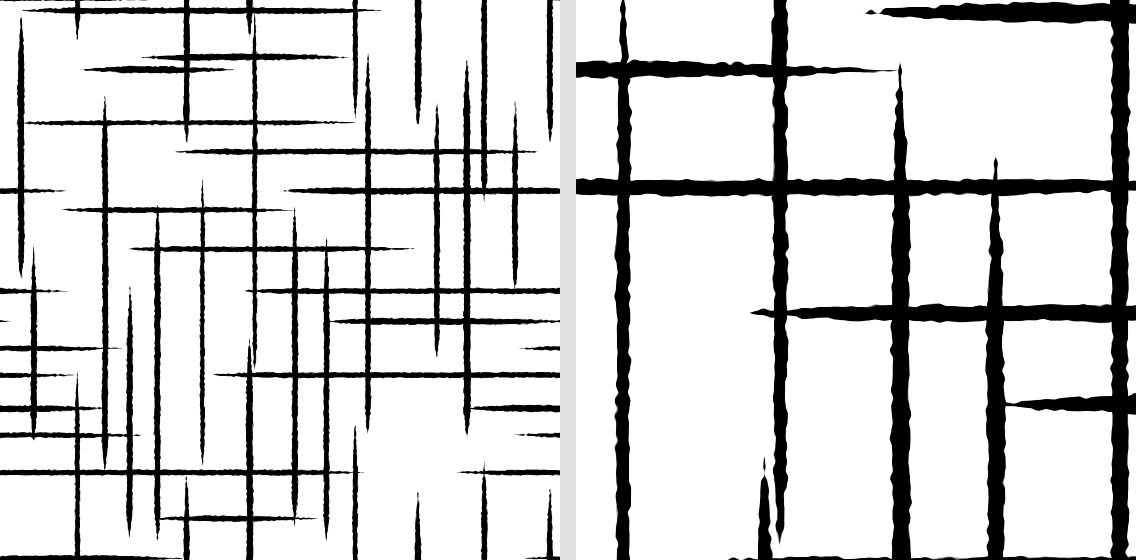
Left, the full canvas; right, a detail of the centre.
This pattern is drawn by a Shadertoy shader. Its source:

```glsl
float hash(vec2 p) {
    vec3 q = fract(p.xyx * 0.1031);
    q += dot(q, q.yzx + 33.33);
    return fract((q.x + q.y) * q.z);
}

float noise(vec2 p) {
    vec2 cell = floor(p), f = fract(p);
    f = f * f * (3.0 - 2.0 * f);
    return mix(mix(hash(cell), hash(cell + vec2(1, 0)), f.x),
               mix(hash(cell + vec2(0, 1)), hash(cell + vec2(1, 1)), f.x), f.y);
}

// Parallel brush strokes running along p.x, one in each of 'count' lanes
float strokes(vec2 p, float count, vec2 lengthRange, vec2 taper, float seed, float pixel) {
    float ink = 0.0;
    for (float i = 0.0; i < count; i++) {
        vec2 id = vec2(i * 7.0 + 3.0, seed);
        float centre = (i + hash(id)) / count;
        float len = mix(lengthRange.x, lengthRange.y, hash(id + 17.3));
        float along = fract(p.x - hash(id + 41.7));
        float across = fract(p.y - centre + 0.5) - 0.5;
        if (along > len || abs(across) > 0.02) continue;

        // Slight drift of the hand
        across += 0.0012 * (noise(vec2(along * 14.0, i + seed)) - 0.5);

        // Pointed ends
        float tip = min(1.0, along / taper.x) * min(1.0, (len - along) / taper.y);
        float halfWidth = mix(-0.0012, mix(0.0039, 0.0060, hash(id + 63.1)), pow(tip, 0.55));

        // Ragged ink edge, coarse and fine
        vec2 grain = vec2(along, across) + id * 0.37;
        halfWidth += 0.0022 * (noise(grain * 210.0) - 0.5);
        halfWidth += 0.0012 * (noise(grain * vec2(60.0, 400.0)) - 0.5);

        ink = max(ink, smoothstep(-0.65, 0.65, (halfWidth - abs(across)) / pixel));
    }
    return ink;
}

void mainImage(out vec4 fragColor, in vec2 fragCoord) {
    float pixel = 1.0 / iResolution.y;
    vec2 uv = fragCoord * pixel;
    float horizontal = strokes(uv, 17.0, vec2(0.28, 0.94), vec2(0.09, 0.13), 5.0, pixel);
    float vertical = strokes(uv.yx, 20.0, vec2(0.32, 0.70), vec2(0.05, 0.10), 29.0, pixel);
    fragColor = vec4(vec3(1.0 - max(horizontal, vertical)), 1.0);
}
```
